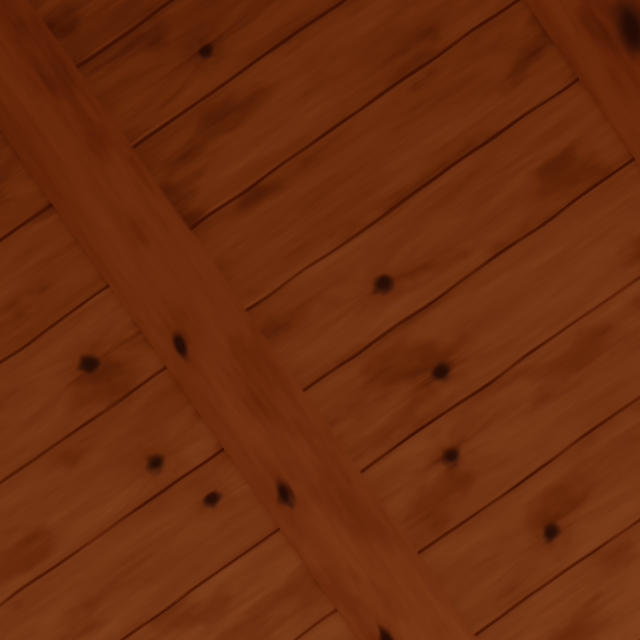
This texture is drawn by a three.js fragment shader. Its source:

```glsl
// Dark stained boards running diagonally between two crossing beams.
// Rotated coordinates repeat into rows of boards and bays between beams;
// stretched noise gives the grain, hashed cells place the knots.
#define WOOD_DIR vec2(0.819, 0.574)
#define BOARD_WIDTH 0.1547
#define BEAM_PITCH 0.786
#define BEAM_WIDTH 0.154
#define BEAM_START -0.116
#define SEAM_HALF 0.0042
#define BEAM_KNOT_STEP 0.283
#define DARK_WOOD vec3(0.25, 0.07, 0.005)
#define MID_WOOD vec3(0.40, 0.16, 0.04)
#define LIGHT_WOOD vec3(0.50, 0.25, 0.11)
#define KNOT_COLOR vec3(0.12, 0.035, 0.015)

varying vec2 vUv;

float hash(vec2 p) {
  return fract(sin(dot(p, vec2(127.1, 311.7))) * 43758.5453);
}

float noise(vec2 p) {
  vec2 i = floor(p), f = fract(p);
  f = f * f * (3.0 - 2.0 * f);
  return mix(mix(hash(i), hash(i + vec2(1.0, 0.0)), f.x),
             mix(hash(i + vec2(0.0, 1.0)), hash(i + 1.0), f.x), f.y);
}

float fbm(vec2 p) {
  float sum = 0.0, amp = 0.53;
  for (int i = 0; i < 4; i++) {
    sum += amp * noise(p);
    p = p * 2.03 + 17.3;
    amp *= 0.5;
  }
  return sum;
}

// Tone offset of the grain; q.x runs along the fibres
float grain(vec2 q, float seed) {
  vec2 shift = vec2(seed * 37.0, seed * 71.0);
  float broad = fbm(q * vec2(5.0, 18.0) + shift);
  float streak = fbm(q * vec2(14.0, 130.0) + shift);
  float rings = sin(110.0 * q.y + 15.0 * fbm(q * vec2(3.5, 9.0) + shift));
  float flame = smoothstep(0.53, 0.75, fbm(q * vec2(7.0, 15.0) + shift + 9.0));
  return 0.30 * (broad - 0.5) + 0.24 * (streak - 0.5) + 0.035 * rings - 0.26 * flame;
}

// Knot: x is the dark heart, y the stained halo
vec2 knot(vec2 d, float radius, float seed) {
  float r = length(d) / radius;
  r *= 0.75 + 0.5 * noise(d / radius * 1.6 + seed * 50.0);
  return vec2(1.0 - smoothstep(0.25, 1.1, r), exp(-r * r * 0.28));
}

vec3 woodColor(float tone) {
  vec3 low = mix(DARK_WOOD, MID_WOOD, clamp(tone * 2.0, 0.0, 1.0));
  return mix(low, LIGHT_WOOD, clamp(tone * 2.0 - 1.0, 0.0, 1.15));
}

void main() {
  vec2 p = vec2(vUv.x, 1.0 - vUv.y);
  float u = dot(p, vec2(WOOD_DIR.x, -WOOD_DIR.y));
  float v = dot(p, WOOD_DIR.yx);

  // Repeat indices and local coordinates
  float bay = floor((u - BEAM_START) / BEAM_PITCH);
  float across = u - BEAM_START - bay * BEAM_PITCH;
  float along = across - BEAM_WIDTH;
  float row = floor(v / BOARD_WIDTH);
  float boardV = v - (row + 0.5) * BOARD_WIDTH;
  float seed = hash(vec2(row + 3.0, bay + 7.0));
  float light = 0.45 + 0.36 * p.y + 0.09 * p.x;

  // Boards with one possible knot each, the fibres bending around it
  float h = hash(vec2(row, bay + 21.0));
  vec2 center = vec2(0.13 + 0.25 * h * h - 0.40 * bay,
                     (hash(vec2(row + 11.0, bay)) - 0.5) * 0.6 * BOARD_WIDTH);
  vec2 d = vec2(along, boardV) - center;
  float present = step(0.25, hash(vec2(row + 5.0, bay + 2.0)));
  vec2 boardKnot = present * knot(d * vec2(0.8, 1.0), mix(0.010, 0.018, seed), seed);
  float bend = present * exp(-dot(d * vec2(14.0, 28.0), d * vec2(14.0, 28.0)));
  vec2 fibre = vec2(u, v + 0.022 * bend * sign(d.y) * smoothstep(0.0, 0.015, abs(d.y)));
  float boardTone = light + 0.14 * (seed - 0.5) + grain(fibre, seed) - 0.22 * boardKnot.y;

  // Seams: dark groove with a worn light lip on the upper side
  float wobble = (noise(vec2(u * 14.0, floor(v / BOARD_WIDTH + 0.5) * 5.0)) - 0.5) * 0.004;
  float seam = v - BOARD_WIDTH * floor(v / BOARD_WIDTH + 0.5) + wobble;
  float wear = noise(vec2(u * 22.0, row * 3.0 + 40.0));
  float groove = 1.0 - smoothstep(0.0006, SEAM_HALF, abs(seam));
  float lip = 1.0 - smoothstep(0.0, 0.0035, abs(seam + 0.0055));
  boardTone -= groove * (0.32 + 0.28 * wear) + 0.10 * exp(-abs(seam) / 0.009);
  boardTone += lip * 0.26 * wear * exp(-max(along, 0.0) * 4.0) * (1.2 - p.y);

  // Contact shadows on both sides of the beams
  float gap = BEAM_PITCH - across;
  boardTone -= 0.13 * exp(-max(along, 0.0) / 0.03) + 0.20 * exp(-gap / 0.006);
  vec3 board = mix(woodColor(boardTone), KNOT_COLOR, 0.85 * boardKnot.x);

  // Beam with long knots on its lower length
  float cell = floor(v / BEAM_KNOT_STEP + 0.37);
  float knotV = v - (cell + 0.13) * BEAM_KNOT_STEP;
  float knotU = across - fract(0.24 + 0.5 * bay) * BEAM_WIDTH;
  float beamSeed = hash(vec2(cell, bay + 31.0));
  vec2 beamKnot = knot(vec2(knotU + 0.2 * knotV, knotV * 0.5), 0.014 + 0.012 * bay, beamSeed);
  beamKnot *= smoothstep(0.40, 0.50, v);
  float beamTone = light - 0.01 + 0.75 * grain(vec2(v, u), bay + 4.0) - 0.20 * beamKnot.y;
  beamTone -= 0.12 * exp(-across / 0.008);
  vec3 beam = woodColor(beamTone) * vec3(1.0, 0.94, 0.88);
  beam = mix(beam, KNOT_COLOR, 0.9 * beamKnot.x);

  float edge = BEAM_WIDTH + (noise(vec2(v * 14.0, bay)) - 0.5) * 0.005;
  float onBeam = 1.0 - smoothstep(edge - 0.004, edge + 0.004, across);
  gl_FragColor = vec4(mix(board, beam, onBeam), 1.0);
}
```
